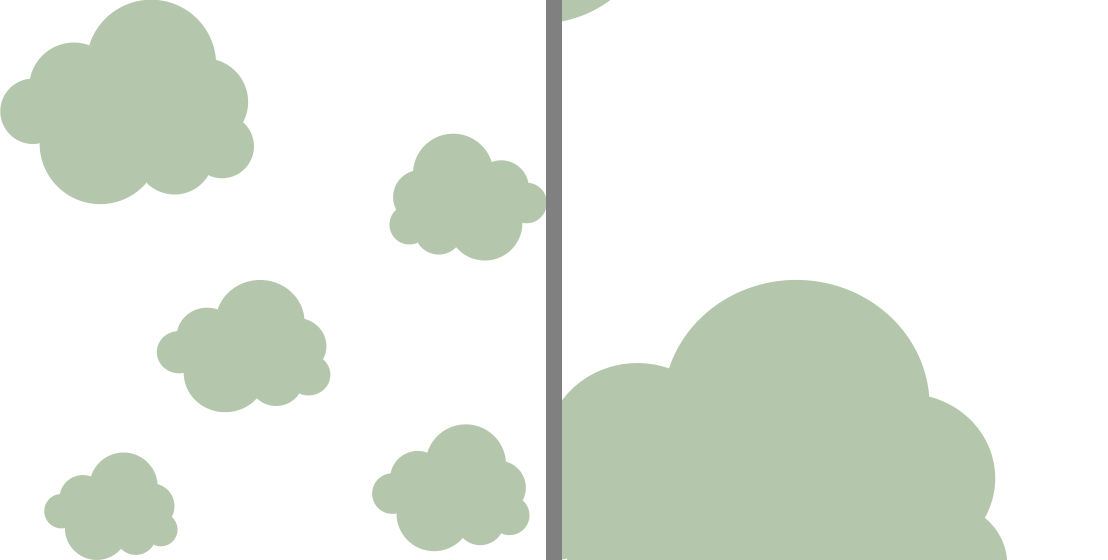
Left: the whole. Right: its middle third, enlarged.
Reproduce this pattern procedurally as a Shadertoy shader.

```glsl
#define SKY_COLOR vec3(1.0)
#define CLOUD_COLOR vec3(0.705, 0.782, 0.673)
#define EDGE_PIXELS 1.0
#define PUFFS 7
#define CLOUDS 5

// Puffs of a cloud of unit width: centre x, centre y, radius
const vec3 puffs[PUFFS] = vec3[PUFFS](
    vec3( 0.095,  0.147, 0.256),
    vec3(-0.210,  0.058, 0.176),
    vec3(-0.371, -0.037, 0.129),
    vec3(-0.106, -0.164, 0.239),
    vec3( 0.187, -0.210, 0.155),
    vec3( 0.374, -0.175, 0.126),
    vec3( 0.305,  0.000, 0.172)
);

// Placement: centre x, centre y, width (negative mirrors), vertical stretch
const vec4 placements[CLOUDS] = vec4[CLOUDS](
    vec4(0.227, 0.818,  0.453, 1.0),
    vec4(0.836, 0.648, -0.281, 1.0),
    vec4(0.435, 0.382,  0.310, 0.945),
    vec4(0.198, 0.096,  0.238, 1.0),
    vec4(0.805, 0.129,  0.281, 1.0)
);

// Signed distance to the union of the puffs
float cloudDistance(vec2 p) {
    float d = 1e3;
    for (int i = 0; i < PUFFS; i++) {
        d = min(d, length(p - puffs[i].xy) - puffs[i].z);
    }
    return d;
}

// Signed distance to all clouds, in canvas heights
float skyDistance(vec2 p) {
    float d = 1e3;
    for (int i = 0; i < CLOUDS; i++) {
        vec4 place = placements[i];
        float size = abs(place.z);
        vec2 local = (p - place.xy) / vec2(place.z, size * place.w);
        d = min(d, cloudDistance(local) * size);
    }
    return d;
}

void mainImage(out vec4 fragColor, in vec2 fragCoord) {
    vec2 p = fragCoord / iResolution.y;
    float edge = EDGE_PIXELS / iResolution.y;
    float coverage = clamp(0.5 - skyDistance(p) / edge, 0.0, 1.0);
    fragColor = vec4(mix(SKY_COLOR, CLOUD_COLOR, coverage), 1.0);
}
```
